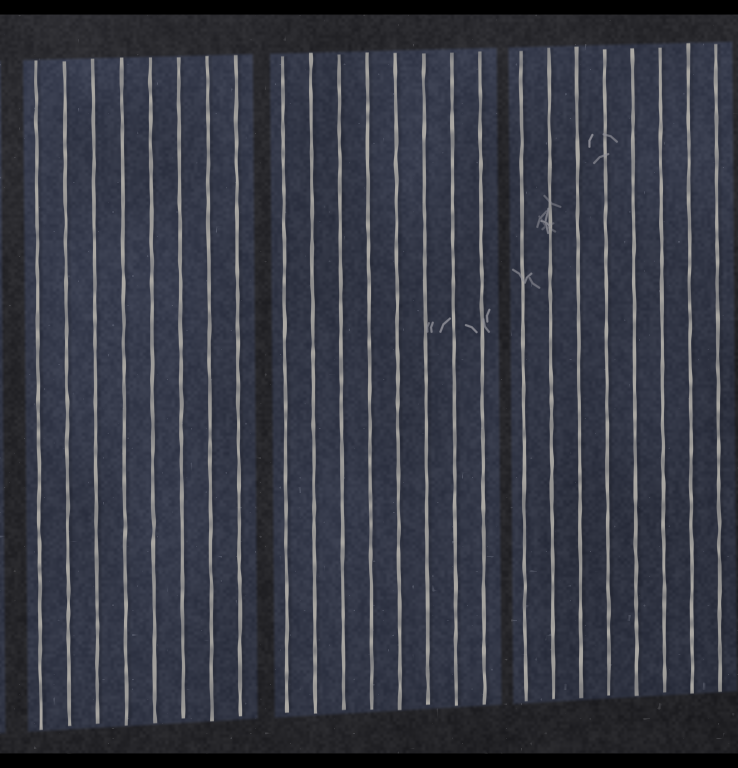
Reproduce this pattern procedurally as a Shadertoy shader.

```glsl
// Three worn dark-blue solar cells, each ruled with eight thin pale conductor lines.

const vec3 CELL_COLOR = vec3(0.200, 0.218, 0.280);
const vec3 GAP_COLOR = vec3(0.150, 0.150, 0.165);
const vec3 LINE_COLOR = vec3(0.670, 0.660, 0.640);
const vec3 SCRATCH_COLOR = vec3(0.570, 0.570, 0.600);
const float LINES = 8.0;
const float FIRST_LINE = 0.0518;    // x of the first line of the first cell
const float CELL_STEP = 0.3400;     // distance between cells
const float CELL_SHRINK = 0.00565;  // perspective narrowing of that distance
const float PITCH = 0.0387;         // distance between lines
const float PITCH_SHRINK = 0.0005;
const float LINE_HALF_WIDTH = 0.0023;
const float LEAN = 0.0075;          // sideways drift from top to bottom
const float WOBBLE = 0.0016;
const float BAR_HEIGHT = 0.0190;    // black bars at top and bottom
const float GRAIN = 0.075;
const int SCRATCHES = 18;

float hash(vec2 p) {
    return fract(sin(dot(p, vec2(127.1, 311.7))) * 43758.5453);
}

float noise(vec2 p) {
    vec2 i = floor(p), f = fract(p);
    f = f * f * (3.0 - 2.0 * f);
    return mix(mix(hash(i), hash(i + vec2(1, 0)), f.x),
               mix(hash(i + vec2(0, 1)), hash(i + vec2(1, 1)), f.x), f.y);
}

// Coverage of the interval lo..hi with edges of the given softness
float band(float x, float lo, float hi, float soft) {
    return smoothstep(lo - soft, lo + soft, x) * (1.0 - smoothstep(hi - soft, hi + soft, x));
}

float segmentDistance(vec2 p, vec2 a, vec2 b) {
    vec2 ap = p - a, ab = b - a;
    return length(ap - ab * clamp(dot(ap, ab) / dot(ab, ab), 0.0, 1.0));
}

// Cell k: x = surface coverage, y = line coverage, z = shadow beside the lines
vec3 solarCell(vec2 uv, float k, float pixel) {
    float pitch = PITCH - PITCH_SHRINK * k;
    float x = uv.x - (FIRST_LINE + CELL_STEP * k - CELL_SHRINK * k * k) - LEAN * (0.5 - uv.y);

    // Slanted top and bottom edges
    float top = 0.921 + 0.025 * uv.x;
    float bottom = 0.045 + 0.055 * uv.x;
    float surface = band(x, -0.45 * pitch, (LINES - 0.4) * pitch, 0.003)
                  * band(uv.y, bottom, top, 0.003);

    // Nearest line, with uneven path, width and ends
    float id = clamp(round(x / pitch), 0.0, LINES - 1.0);
    float seed = id * 7.3 + k * 61.0;
    float d = x - id * pitch + WOBBLE * (noise(vec2(seed, uv.y * 38.0)) - 0.5);
    float halfWidth = LINE_HALF_WIDTH * mix(0.72, 1.2, noise(vec2(seed + 3.7, uv.y * 65.0)));
    float ends = band(uv.y, bottom + 0.006 * hash(vec2(seed, 1.0)),
                      top - 0.006 * hash(vec2(seed, 2.0)), pixel);
    float line = (1.0 - smoothstep(halfWidth - 0.6 * pixel, halfWidth + 0.8 * pixel, abs(d))) * ends;
    float shadow = exp(-pow((d - 0.0045) / 0.0025, 2.0)) * ends;
    float wear = mix(0.62, 1.08, noise(vec2(seed + 9.1, uv.y * 85.0)));
    return vec3(surface, line * wear, shadow * surface);
}

// Short hooked scratches scattered along a rising diagonal
float scratches(vec2 p, float aspect, float pixel) {
    float mark = 0.0;
    for (int i = 0; i < SCRATCHES; i++) {
        float n = float(i);
        float group = floor(n / 3.0);
        vec2 center = mix(vec2(0.59, 0.56), vec2(0.83, 0.79), group / 5.0);
        center += 0.06 * (vec2(hash(vec2(group, 4.0)), hash(vec2(group, 5.0))) - 0.5);
        center += 0.04 * (vec2(hash(vec2(n, 6.0)), hash(vec2(n, 7.0))) - 0.5);
        center.y *= aspect;
        float angle = 3.5 * hash(vec2(n, 8.0)) - 0.6;
        vec2 arm = mix(0.005, 0.016, hash(vec2(n, 9.0))) * vec2(cos(angle), sin(angle));
        vec2 hook = center + arm + 0.5 * vec2(arm.y, -arm.x);
        float d = min(segmentDistance(p, center - arm, center),
                      segmentDistance(p, center, hook));
        float strength = mix(0.35, 0.9, hash(vec2(n, 10.0)));
        mark = max(mark, strength * (1.0 - smoothstep(0.0004, 0.0012 + pixel, d)));
    }
    return mark;
}

void mainImage(out vec4 fragColor, in vec2 fragCoord) {
    vec2 uv = fragCoord / iResolution.xy;
    float pixel = 1.0 / iResolution.x;
    float aspect = iResolution.y / iResolution.x;
    vec2 p = vec2(uv.x, uv.y * aspect);

    // Cells, including the sliver of a neighbour at the left edge
    vec3 cover = vec3(0.0);
    for (int k = -1; k < 3; k++) cover = max(cover, solarCell(uv, float(k), pixel));

    // Surface with soft patches, a brighter upper left and fine grain
    vec3 color = mix(GAP_COLOR, CELL_COLOR, cover.x);
    color *= 0.91 + 0.18 * noise(p * vec2(9.0, 6.0));
    color *= 1.0 + 0.12 * (uv.y - 0.5) - 0.10 * (uv.x - 0.5);
    float grain = 0.6 * noise(p * 230.0) + 0.4 * noise(p * vec2(120.0, 75.0) + 31.0) - 0.5;
    color += GRAIN * grain;
    color += 0.12 * smoothstep(0.94, 1.0, noise(p * 150.0 + 57.0));

    // Conductor lines and damage
    color *= 1.0 - 0.12 * cover.z;
    color = mix(color, LINE_COLOR, clamp(cover.y, 0.0, 1.0));
    color = mix(color, SCRATCH_COLOR, scratches(p, aspect, pixel));

    color *= band(uv.y, BAR_HEIGHT, 1.0 - BAR_HEIGHT, pixel);
    fragColor = vec4(color, 1.0);
}
```
